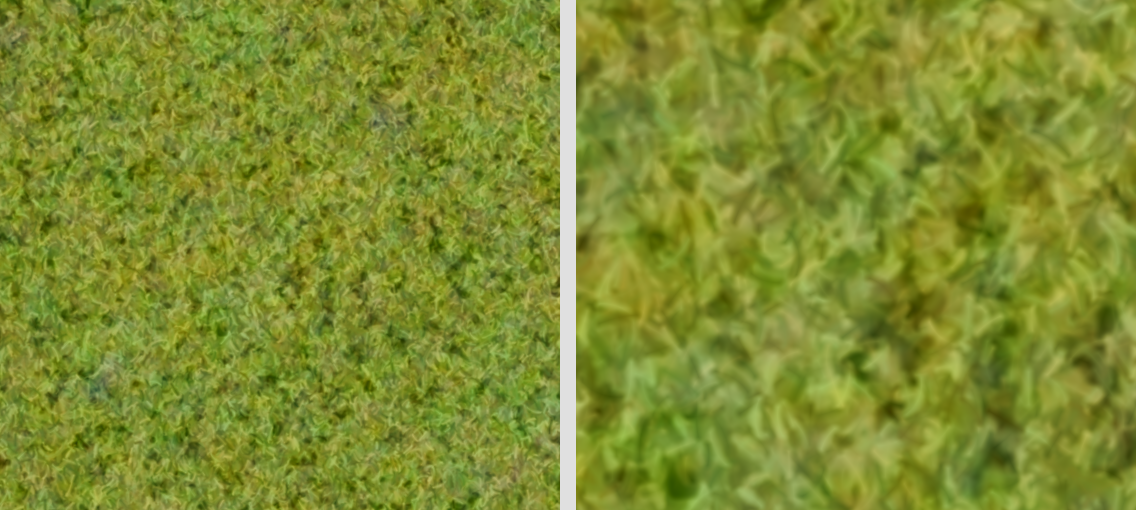
Left: the whole. Right: its middle third, enlarged.
Write a WebGL 2 fragment shader that draws this texture.

```glsl
#version 300 es
precision highp float;
// Soft, sunlit lawn seen from above: short curved blades are scattered over
// jittered grids and layered on a noisy undergrowth. Each layer blends a tone
// and a tint; the tone picks a green, then noise shifts it to warm, cool or grey.

uniform vec2 u_resolution;
out vec4 fragColor;

// Greens, and the tint shifts added to them
const vec3 SHADE_GREEN = vec3(0.34, 0.40, 0.07);
const vec3 MID_GREEN   = vec3(0.49, 0.55, 0.165);
const vec3 LIGHT_GREEN = vec3(0.64, 0.70, 0.32);
const vec3 WARM_SHIFT  = vec3(0.22, -0.03, -0.05);
const vec3 GREY_SHIFT  = vec3(0.02, -0.03, 0.20);

// Blades: sizes are in grid cells, the grid in cells per canvas width
const int   LAYERS          = 4;
const int   BLADES_PER_CELL = 2;
const float BLADE_GRID      = 42.0;
const float BLADE_WIDTH     = 0.19;
const float BLADE_OPACITY   = 0.72;
const float LEAN_SPREAD     = 2.7;
const float BEND            = 0.5;

// Frequencies per canvas width
const float CLUMP_FREQ = 48.0;
const float TINT_FREQ  = 28.0;
const float PATCH_FREQ = 6.0;

const float GAP_DEPTH = 0.62;
const float CONTRAST  = 1.0;
const float MEAN_TONE = 0.53;

float hash(vec2 p) {
    return fract(sin(dot(p, vec2(127.1, 311.7))) * 43758.5);
}

float noise(vec2 p) {
    vec2 cell = floor(p);
    vec2 f = fract(p);
    f = f * f * (3.0 - 2.0 * f);
    float low  = mix(hash(cell), hash(cell + vec2(1.0, 0.0)), f.x);
    float high = mix(hash(cell + vec2(0.0, 1.0)), hash(cell + 1.0), f.x);
    return mix(low, high, f.y);
}

// Two octaves, turned against each other to hide the lattice
float roughNoise(vec2 p) {
    mat2 turn = mat2(0.8, 0.6, -0.6, 0.8);
    return 0.6 * noise(turn * p) + 0.4 * noise(p * 2.1 + 17.3);
}

// Blurred coverage of one tapered, curved blade centred on the origin
float bladeMask(vec2 q, float angle, float halfLength, float bend) {
    float c = cos(angle);
    float s = sin(angle);
    q = vec2(c * q.x + s * q.y, c * q.y - s * q.x);
    q.x += bend * (q.y * q.y - 0.1);
    float along = abs(q.y) / halfLength;
    float width = BLADE_WIDTH * (1.0 - 0.25 * min(along, 1.0));
    float d = length(vec2(q.x, max(abs(q.y) - halfLength, 0.0)));
    return 1.0 - smoothstep(-0.35 * width, 1.7 * width, d);
}

// Blends one layer of blades over a surface of (tone, warmth)
vec2 addBlades(vec2 surface, vec2 p, float layer) {
    vec2 g = p * BLADE_GRID * (1.0 + 0.07 * layer) + layer * vec2(13.37, 7.71);
    vec2 home = floor(g);
    for (int y = -1; y <= 1; y++)
    for (int x = -1; x <= 1; x++)
    for (int k = 0; k < BLADES_PER_CELL; k++) {
        vec2 cell = home + vec2(x, y);
        vec2 seed = cell + vec2(31.7, 57.3) * (layer + 1.0) + float(k) * 9.13;
        vec2 centre = cell + vec2(hash(seed), hash(seed + 3.1));
        float angle = (hash(seed + 5.7) - 0.5) * LEAN_SPREAD;
        float halfLength = mix(0.2, 0.64, hash(seed + 8.3));
        float bend = (hash(seed + 11.9) - 0.5) * 2.0 * BEND;
        float mask = bladeMask(g - centre, angle, halfLength, bend);
        float tone = mix(-0.08, 1.28, hash(seed + 14.2));
        float warmth = hash(seed + 19.6) - 0.5;
        surface = mix(surface, vec2(tone, warmth), mask * BLADE_OPACITY);
    }
    return surface;
}

vec3 grassColor(float tone) {
    return tone < 0.5 ? mix(SHADE_GREEN, MID_GREEN, tone * 2.0)
                      : mix(MID_GREEN, LIGHT_GREEN, tone * 2.0 - 1.0);
}

void main() {
    vec2 p = gl_FragCoord.xy / u_resolution.x;

    // Undergrowth, then blades
    vec2 surface = vec2(0.45 + 1.2 * (roughNoise(p * CLUMP_FREQ) - 0.5), 0.0);
    for (int i = 0; i < LAYERS; i++) surface = addBlades(surface, p, float(i));

    // Dark gaps between tufts, and broad light and dark areas
    float gaps = smoothstep(0.54, 0.84, roughNoise(p * CLUMP_FREQ + 71.0));
    float broad = roughNoise(p * PATCH_FREQ + 5.0) - 0.5;
    float tone = surface.x - GAP_DEPTH * gaps + 0.22 * broad;
    tone = MEAN_TONE + (tone - MEAN_TONE) * CONTRAST;

    // Yellow-brown to blue-green tint, with a few dry grey patches
    float warmth = 0.4 * surface.y + 0.6 * (roughNoise(p * TINT_FREQ + 23.0) - 0.5)
                 + 0.4 * (roughNoise(p * PATCH_FREQ + 41.0) - 0.5);
    float dry = smoothstep(0.7, 0.9, roughNoise(p * PATCH_FREQ + 90.0));
    float grey = roughNoise(p * TINT_FREQ * 1.3 + 63.0) - 0.48 + 0.4 * dry;

    vec3 color = grassColor(tone) + warmth * WARM_SHIFT + grey * GREY_SHIFT;
    fragColor = vec4(clamp(color, 0.0, 1.0), 1.0);
}
```
